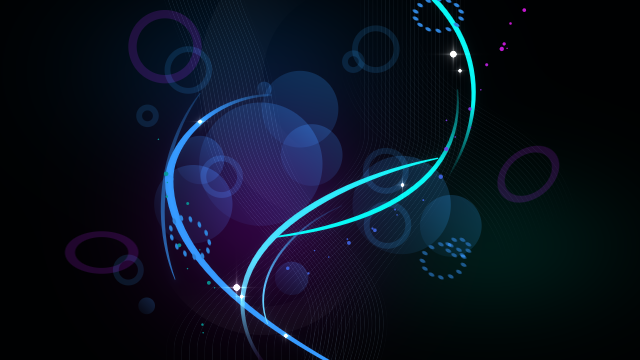
Reproduce this background procedurally as a WebGL 2 fragment shader.

```glsl
#version 300 es
precision highp float;
// Flowing neon ribbons over dark blue, violet and green glows.
// Tapered cubic curves carry the ribbons; discs, rings, hairline strands,
// hashed dots and small stars are layered around them.
#define HEIGHT 4.32
#define CURVE_STEPS 24
#define DISC_TINT vec3(.035, .105, .17)
#define RING_TINT vec3(.025, .085, .13)
#define VIOLET vec3(.12, .02, .16)
#define CYAN vec3(.03, .92, .91)
#define SKY vec3(.4, .8, .97)
#define BLUE vec3(.2, .57, .95)
#define LINE_TINT vec3(.08, .105, .12)

uniform vec2 u_resolution;
out vec4 outColor;
float px;   // one pixel in canvas units
vec2 p;     // position, measured down from the top
vec3 col;

// Centre and radius, or centre and size
const vec3 DISCS[10] = vec3[](
  vec3(3.13, 1.97, .74), vec3(3.6, 1.31, .46), vec3(3.74, 1.86, .37), vec3(2.4, 1.92, .29),
  vec3(2.32, 2.45, .47), vec3(4.82, 2.46, .59), vec3(5.41, 2.71, .37), vec3(3.5, 3.34, .2),
  vec3(3.17, 1.07, .09), vec3(1.76, 3.67, .1));
const vec3 RINGS[8] = vec3[](
  vec3(2.26, .84, .25), vec3(4.51, .59, .25), vec3(4.24, .74, .1), vec3(1.77, 1.39, .1),
  vec3(2.66, 2.12, .22), vec3(4.65, 2.7, .25), vec3(4.63, 2.05, .24), vec3(1.54, 3.24, .15));
const vec3 STARS[7] = vec3[](
  vec3(5.44, .65, 1), vec3(5.52, .85, .5), vec3(4.83, 2.22, .5), vec3(2.84, 3.45, 1),
  vec3(2.9, 3.56, .5), vec3(3.43, 4.03, .5), vec3(2.4, 1.46, .5));

vec3 hash3(float n) {
  vec3 v = fract(n * vec3(.1031, .103, .0973));
  v += dot(v, v.yzx + 33.33);
  return fract((v.xxy + v.yzz) * v.zyx);
}
float cover(float d) { return clamp(.5 - d / px, 0., 1.); }
float glow(vec2 c, vec2 r) { vec2 q = (p - c) / r; return exp(-dot(q, q)); }
vec2 turn(vec2 v, float a) { return mat2(cos(a), -sin(a), sin(a), cos(a)) * v; }
float ring(vec2 v, vec2 r, float halfWidth) {
  return cover(abs(length(v / r) - 1.) * min(r.x, r.y) - halfWidth);
}

// Cubic curve k: half widths at start, middle and end, colours and end fades
void ribbon(mat4x2 k, vec3 w, vec3 tint0, vec3 tint1, vec2 fade) {
  float best = 9., at = 0., n = float(CURVE_STEPS);
  vec2 a = k[0];
  for (int i = 1; i <= CURVE_STEPS; i++) {
    float t = float(i) / n, s = 1. - t;
    vec2 b = k * vec4(s*s*s, 3.*s*s*t, 3.*s*t*t, t*t*t), e = b - a;
    float h = clamp(dot(p - a, e) / dot(e, e), 0., 1.);
    float d = length(p - a - e * h);
    if (d < best) { best = d; at = (float(i) - 1. + h) / n; }
    a = b;
  }
  float halfWidth = mix(mix(w.x, w.y, at), mix(w.y, w.z, at), at);
  vec3 tint = mix(tint0, tint1, at);
  float alpha = min(1., 2.5 * mix(fade.x, fade.y, at));
  col = mix(col, tint, alpha * cover(best - halfWidth));
  col += tint * alpha * .07 * exp(-best * 22.);
}

// Parallel hairlines across a band
float strand(float x, float width, float count) {
  float s = x / width;
  float d = abs(fract(s * count) - .5) * width / count;
  return cover(d - .002) * smoothstep(.5, .42, abs(s));
}

// Dashes evenly placed around an ellipse
float dashes(vec2 v, vec2 r, float count) {
  float cell = 6.2832 / count;
  float a = (floor(atan(v.y / r.y, v.x / r.x) / cell) + .5) * cell;
  vec2 q = turn(v - r * vec2(cos(a), sin(a)), .5);
  return cover((length(q / vec2(1.8, 1)) - .02));
}

// Dots scattered about a line
void dots(vec2 a, vec2 b, float spread, float seed, vec3 tint) {
  for (int i = 0; i < 12; i++) {
    vec3 h = hash3(float(i) * 7.3 + seed);
    vec2 c = mix(a, b, (float(i) + h.x) / 12.) + (h.yx - .5) * spread;
    col = mix(col, tint, .9 * cover(length(p - c) - mix(.008, .028, h.z * h.z)));
  }
}

void main() {
  px = HEIGHT / u_resolution.y;
  p = gl_FragCoord.xy * px;
  p.y = HEIGHT - p.y;

  // Background glows and broad pale arcs
  col = vec3(0, .004, .007);
  col += vec3(.005, .085, .16) * glow(vec2(2.9, .85), vec2(1.75, 1.1));
  col += vec3(.18, .006, .23) * glow(vec2(3.15, 2.6), vec2(1.25, 1.2));
  col += vec3(0, .1, .085) * glow(vec2(5.9, 2.95), vec2(1.6, .95));
  col += .025 * ring(p - vec2(4.2, .9), vec2(1.42), .38) * smoothstep(3.9, 2.8, p.x);
  col += .03 * ring(p - vec2(3.15, 2.7), vec2(1.15), .17) * smoothstep(3.3, 3.9, p.y);

  // Hairline strands
  float fall = smoothstep(1.6, 4.2, p.y);
  float bend = 2.45 + 1.65 * smoothstep(0., HEIGHT, p.y) + .15 * sin(p.y * 2.2);
  float lines = strand(p.x - bend, 1., 22.);
  lines += .8 * strand(p.x - 4.95 + 1.8 * fall, 1.3 + 1.1 * fall, 26.);
  vec2 q = turn(p - vec2(5.5, 1.7), .95);
  lines += .6 * strand(q.y + .25 * sin(q.x * 1.7), 1.2, 24.) * smoothstep(1.6, .6, abs(q.x));
  col += LINE_TINT * lines;

  // Translucent discs and rings
  for (int i = 0; i < DISCS.length(); i++) {
    vec2 e = (p - DISCS[i].xy) / DISCS[i].z;
    col += DISC_TINT * cover((length(e) - 1.) * DISCS[i].z) * (.72 + .28 * (e.x - e.y));
  }
  for (int i = 0; i < RINGS.length(); i++)
    col += RING_TINT * ring(p - RINGS[i].xy, RINGS[i].zz, .035);
  col += VIOLET * ring(p - vec2(1.98, .56), vec2(.39), .05);
  col += VIOLET * ring(p - vec2(1.22, 3.03), vec2(.38, .22), .035);
  col += VIOLET * ring(turn(p - vec2(6.34, 2.09), -.65), vec2(.36, .26), .035);

  // Ribbons, back to front
  ribbon(mat4x2(2.4, 1.12, 1.9, 1.8, 1.85, 2.7, 2.1, 3.35), vec3(.005, .045, .004), BLUE, BLUE, vec2(.1, .28));
  ribbon(mat4x2(3.25, 1.14, 2.62, 1.15, 2.05, 1.65, 2.03, 2.15), vec3(.012, .025, .05), BLUE, BLUE, vec2(.06, .8));
  ribbon(mat4x2(2.03, 2.15, 2.03, 3, 2.9, 3.75, 3.95, 4.34), vec3(.05, .04, .02), BLUE, BLUE, vec2(1, .4));
  ribbon(mat4x2(5.2, -.02, 5.8, .6, 5.82, 1.4, 5.38, 2.12), vec3(.03, .035, .008), CYAN, CYAN, vec2(1, 0));
  ribbon(mat4x2(5.49, 1.08, 5.58, 2.2, 4.5, 2.68, 3.33, 2.84), vec3(.008, .05, .01), CYAN, CYAN, vec2(.08, 1));
  ribbon(mat4x2(2.91, 3.65, 2.91, 3.9, 3, 4.15, 3.16, 4.35), vec3(.025, .02, .02), SKY, VIOLET, vec2(.3, .2));
  ribbon(mat4x2(5.25, 1.9, 4.2, 2.12, 2.9, 2.75, 2.91, 3.65), vec3(.008, .055, .025), CYAN, SKY, vec2(.8, .3));
  ribbon(mat4x2(4.1, 2.47, 3.45, 2.75, 3, 3.35, 3.21, 3.88), vec3(.004, .022, .006), BLUE, SKY, vec2(.05, .5));

  // Dashed ovals and scattered dots
  float oval = dashes(p - vec2(5.26, .18), vec2(.28, .19), 14.);
  oval += dashes(turn(p - vec2(2.28, 2.85), .8), vec2(.27, .19), 13.);
  oval += .6 * dashes(p - vec2(5.32, 3.13), vec2(.25, .2), 13.);
  oval += .6 * dashes(p - vec2(5.5, 2.97), vec2(.13, .1), 8.);
  col = mix(col, BLUE * .9, min(oval, 1.));
  vec3 pink = mix(vec3(.85, .1, .9), vec3(.45, .25, .9), smoothstep(.4, 1.6, p.y));
  dots(vec2(6.2, .15), vec2(5.3, 1.9), .35, 3., pink);
  dots(vec2(5.25, 2.2), vec2(3.4, 3.4), .2, 41., vec3(.25, .4, .9));
  dots(vec2(1.9, 1.6), vec2(2.6, 4.1), .35, 87., CYAN * .65);

  // Stars with a round core and crossed rays
  for (int i = 0; i < STARS.length(); i++) {
    float size = STARS[i].z;
    vec2 e = abs(p - STARS[i].xy) / size;
    float rays = exp(-dot(e, vec2(120, 14))) + exp(-dot(e, vec2(14, 120)));
    col += cover((length(e) - .038) * size) + .7 * rays + .4 * exp(-length(e) * 22.);
  }
  outColor = vec4(clamp(col, 0., 1.), 1);
}
```
